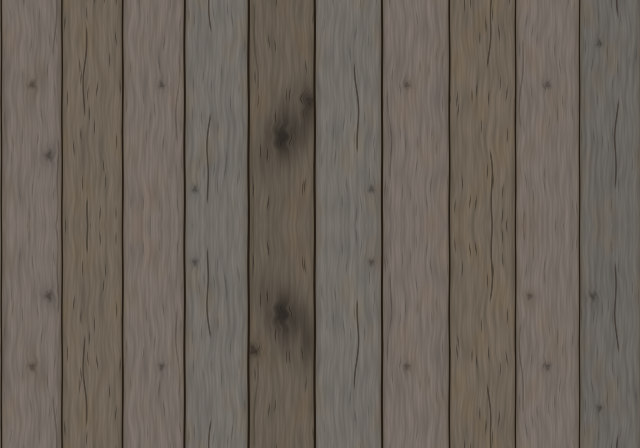
Reproduce this texture procedurally as a WebGL 1 fragment shader.

```glsl
precision highp float;
uniform vec2 u_resolution;

vec2 hash2(vec2 p) {
  return fract(sin(vec2(dot(p, vec2(127.1, 311.7)), dot(p, vec2(269.5, 183.3)))) * 4375.85);
}

// Distance to the nearest scattered point
float cells(vec2 p) {
  vec2 cell = floor(p), local = fract(p);
  float nearest = 1.5;
  for (int j = -1; j <= 1; j++) {
    for (int i = -1; i <= 1; i++) {
      vec2 g = vec2(float(i), float(j));
      nearest = min(nearest, length(g + hash2(cell + g) - local));
    }
  }
  return nearest;
}

float waves(vec2 p) {
  return (sin(p.x + 1.7 * sin(p.y)) + 0.6 * sin(p.y * 2.3 - p.x * 1.4)
        + 0.4 * sin(p.x * 3.1 + p.y * 3.7)) * 0.5;
}

// Left edge of a plank; widths vary slowly across the wall
float seamAt(float k) {
  return 0.1 * k - 0.003 - 0.009 * sin(0.6283 * (k - 1.0));
}

// x: dark core with rings, y: soft halo that bends the grain
vec2 knot(vec2 q, float radius) {
  float r = length(q * vec2(1.0, 0.85)) / radius;
  r += 0.12 * sin(3.0 * atan(q.y, q.x + 0.0001) + radius * 900.0);
  float rings = 0.7 + 0.3 * sin(r * 7.0);
  return vec2((1.0 - smoothstep(0.45, 1.15, r)) * rings, exp(-r * r * 0.35));
}

void main() {
  vec2 p = gl_FragCoord.xy / u_resolution;
  float px = 1.0 / u_resolution.x;
  float x = p.x, y = (p.y - 0.496) * 0.7;
  float fold = abs(y);

  // Find the plank under this point
  float index = -1.0;
  for (int k = 0; k < 10; k++) {
    if (x >= seamAt(float(k))) index = float(k);
  }
  float left = seamAt(index), right = seamAt(index + 1.0);
  float across = (x - left) / (right - left);
  float id = mod(index + 10.0, 10.0);
  float steps = abs(id - 4.0), side = id < 4.0 ? 1.0 : -1.0;
  float odd = mod(steps, 2.0);
  float stained = 1.0 - step(0.5, steps);
  float brown = 1.0 - step(0.5, abs(mod(id, 3.0) - 1.0));

  // Knots: one folded pair per plank, plus smaller extras
  vec2 knots = vec2(0.0);
  for (int k = 0; k < 2; k++) {
    float height = mix(0.14 + 0.08 * min(steps * 0.5, 1.0), 0.057 * steps, odd);
    float place = 0.5 + side * mix(0.13 * sin(steps * 0.785), 0.13 * steps - 0.47, odd);
    float present = step(0.5, abs(steps - 3.0));
    if (k == 1) {
      height = mix(0.11, 0.195, stained);
      place = mix(0.5 + 0.28 * side, 0.5 + 0.43 * sign(y), stained);
      present = max(stained, step(3.5, steps) * step(y, id < 5.0 ? 1.0 : 0.0));
    }
    vec2 q = vec2((across - place) * (right - left), fold - height);
    float radius = 0.0075 + 0.003 * stained + 0.0015 * sin(id * 2.0 + float(k));
    knots += present * knot(q, radius) * mix(0.6, 1.0, stained);
  }

  // Grain flows lengthwise and bulges around knots
  float bend = 0.0016 * sin(fold * 37.0 + id * 2.1) + 0.0008 * sin(fold * 91.0 + x * 60.0);
  vec2 g = vec2(x + bend + knots.y * 0.004 * sin(fold * 260.0), fold) + vec2(id * 0.37, id * 1.3);
  float fine = cells(g * vec2(230.0, 17.0)) - 0.45;
  float broad = cells(g * vec2(75.0, 5.0)) - 0.45;
  float streak = waves(g * vec2(420.0, 14.0));
  float cloud = waves(g * vec2(55.0, 23.0));
  float fleck = 1.0 - smoothstep(0.03, 0.13, cells(g * vec2(85.0, 8.0) + 31.0));

  // Plank colour
  vec3 wood = mix(vec3(0.432, 0.415, 0.392), vec3(0.45, 0.415, 0.388), 1.0 - odd);
  wood = mix(wood, vec3(0.422, 0.383, 0.335), brown);
  wood *= 1.0 - 0.07 * step(3.5, mod(id, 5.0));
  wood = mix(wood, wood * vec3(1.0, 0.95, 0.87), 0.45 * smoothstep(0.1, 0.9, cloud));
  wood *= 1.0 - 0.16 * fine - 0.09 * broad + 0.025 * streak + 0.018 * cloud;
  wood *= 1.0 - fleck * (0.13 + 0.16 * max(brown, stained));

  // Dark weathering around the knots of the middle plank
  vec2 s = vec2(across - 0.62 - (fold - 0.15) * 4.0, (fold - 0.15) * 13.0);
  float stain = stained * exp(-dot(s * vec2(3.2, 1.3), s * vec2(3.2, 1.3)));
  wood *= 1.0 - stain * clamp(0.42 + 0.2 * cloud - 0.5 * broad, 0.0, 0.65);

  // Long drying cracks, broken along their length
  float wander = 0.035 * sin(fold * 19.0 + id) + 0.014 * sin(fold * 63.0 + id * 3.0);
  float crackPlace = mix(0.5 + 0.4 * side, 0.5 - 0.11 * side, odd) + wander;
  float crackGap = abs(across - crackPlace) * (right - left);
  float broken = smoothstep(-0.35, 0.35, sin(fold * 23.0 + id * 1.9) + 0.5 * sin(fold * 71.0 + id));
  float crack = (1.0 - smoothstep(0.0003, 0.0005 + px, crackGap)) * broken;
  wood = mix(wood, vec3(0.2, 0.17, 0.14), crack * mix(0.3, 0.65, odd));

  // Knot halo and core
  wood *= 1.0 - 0.13 * min(knots.y, 1.0);
  wood = mix(wood, vec3(0.19, 0.17, 0.15), 0.75 * min(knots.x, 1.0));

  // Seams with a shaded brown edge
  float nearest = across < 0.5 ? index : index + 1.0;
  float gap = abs(x - seamAt(nearest) + 0.0003 * sin(y * 40.0 + nearest));
  float halfWidth = 0.0011 + 0.0004 * cos((nearest - 4.5) * 0.63);
  wood = mix(wood, vec3(0.27, 0.225, 0.165), 0.6 * exp(-gap * 330.0));
  float seam = 1.0 - smoothstep(halfWidth - 0.5 * px, halfWidth + 0.7 * px, gap);
  gl_FragColor = vec4(mix(wood, vec3(0.13, 0.105, 0.075), seam), 1.0);
}
```
